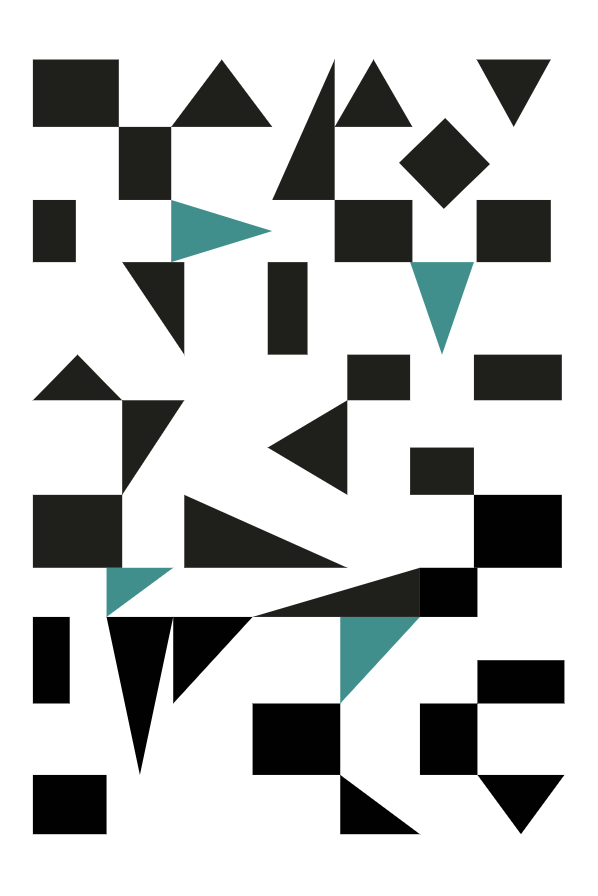
Give the GLSL for this background, as a Shadertoy shader.

```glsl
// Abstract arrangement of flat triangles, blocks and tilted blocks on white.
// Pieces sit on alternate cells of an uneven lattice, so they meet at corners;
// a hash picks each shape, its turn and its reach into the next free cell.

const vec3 PAPER    = vec3(1.0);
const vec3 CHARCOAL = vec3(0.12, 0.12, 0.11);
const vec3 BLACK    = vec3(0.003);
const vec3 TEAL     = vec3(0.25, 0.56, 0.55);

const int   COLUMNS = 7;
const int   ROWS    = 11;
const vec2  MARGIN  = vec2(0.055, 0.06);  // share of the canvas
const float JITTER  = 0.4;                // unevenness of the lattice lines
const int   BAND    = 4;                  // rows that share their column lines
const float EMPTY   = 0.13;               // share of cells left out
const float SQUARES = 0.27;               // cumulative shares of the shapes
const float HALVES  = 0.42;
const float TILTED  = 0.48;
const float TALL    = 0.32;               // triangles two rows high
const float WIDE    = 0.44;               // cumulative: two columns wide
const float TILT    = 0.77;               // radians
const int   SEED    = 7;

float hash(int x, int y, int salt) {
    uint n = uint(x + 64) * 73856093u ^ uint(y + 64) * 19349663u
           ^ uint(salt + SEED * 31) * 83492791u;
    n = (n ^ (n >> 15)) * 739982445u;
    n = (n ^ (n >> 12)) * 695872825u;
    n ^= n >> 15;
    return float(n & 0xffffu) / 65536.0;
}

// Lattice corner in canvas shares; outer lines stay within the margin.
vec2 latticePoint(int column, int row, int band) {
    vec2 jitter = JITTER * (vec2(hash(column, band, 1), hash(row, 0, 2)) - 0.5);
    vec2 count = vec2(COLUMNS, ROWS);
    vec2 k = clamp(vec2(column, row) + jitter, vec2(0.0), count);
    return mix(MARGIN, 1.0 - MARGIN, k / count);
}

float boxDistance(vec2 p, vec2 halfSize, float angle) {
    float c = cos(angle), s = sin(angle);
    vec2 d = abs(mat2(c, -s, s, c) * p) - halfSize;
    return max(d.x, d.y);
}

float edgeDistance(vec2 p, vec2 a, vec2 b) {
    vec2 e = normalize(b - a);
    return (p.x - a.x) * e.y - (p.y - a.y) * e.x;
}

// Inside is negative; corners stay sharp.
float triangleDistance(vec2 p, vec2 a, vec2 b, vec2 c) {
    float winding = sign((b.x - a.x) * (c.y - a.y) - (b.y - a.y) * (c.x - a.x));
    return max(max(edgeDistance(p, a, b) * winding,
                   edgeDistance(p, b, c) * winding),
                   edgeDistance(p, c, a) * winding);
}

// Right or isosceles triangle filling the frame lo..hi, turned by the hash.
float turnedTriangle(vec2 p, vec2 lo, vec2 hi, ivec2 cell) {
    float apex = hash(cell.x, cell.y, 5) < 0.62 ? 0.0 : 0.5;
    vec2 a = vec2(0.0), b = vec2(1.0, 0.0), c = vec2(apex, 1.0);
    if (hash(cell.x, cell.y, 6) < 0.4) { b = b.yx; c = c.yx; }
    vec2 flip = step(0.5, vec2(hash(cell.x, cell.y, 7), hash(cell.x, cell.y, 8)));
    vec2 size = hi - lo;
    return triangleDistance(p, lo + size * abs(a - flip),
                               lo + size * abs(b - flip),
                               lo + size * abs(c - flip));
}

float pieceDistance(vec2 p, ivec2 cell, bool accent, vec2 canvas) {
    float kind = accent ? 1.0 : hash(cell.x, cell.y, 3);
    float reach = accent ? 1.0 : hash(cell.x, cell.y, 4);
    ivec2 span = ivec2(1);
    if (kind >= TILTED) {
        if (reach < TALL) span.y = 2;
        else if (reach < WIDE) span.x = 2;
    }
    ivec2 far = min(cell + span, ivec2(COLUMNS, ROWS));
    int band = cell.y / BAND;
    vec2 lo = canvas * latticePoint(cell.x, cell.y, band);
    vec2 hi = canvas * latticePoint(far.x, far.y, band);
    vec2 halfSize = 0.5 * (hi - lo);

    if (kind >= TILTED) return turnedTriangle(p, lo, hi, cell);
    if (kind >= HALVES) {
        float side = min(halfSize.x, halfSize.y);
        float slim = reach < 0.5 ? 1.0 : 0.55;
        return boxDistance(p - lo - halfSize, side * vec2(1.0, slim), TILT);
    }
    if (kind >= SQUARES) halfSize *= reach < 0.5 ? vec2(1.0, 0.5) : vec2(0.5, 1.0);
    return boxDistance(p - lo - halfSize, halfSize, 0.0);
}

void mainImage(out vec4 fragColor, in vec2 fragCoord) {
    vec2 canvas = vec2(iResolution.x / iResolution.y, 1.0);
    vec2 p = fragCoord / iResolution.y;
    float pixel = 1.0 / iResolution.y;
    vec3 color = PAPER;

    for (int row = 0; row < ROWS; row++) {
        for (int column = row % 2; column < COLUMNS; column += 2) {
            bool accent = (column + 3 * row) % 16 == 10;
            if (!accent && hash(column, row, 9) < EMPTY) continue;

            // Black gathers at the foot and rises along the right side.
            vec2 place = vec2(column, row) / vec2(COLUMNS, ROWS);
            vec3 ink = place.y < (place.x > 0.6 ? 0.44 : 0.25) ? BLACK : CHARCOAL;
            if (accent) ink = TEAL;

            float d = pieceDistance(p, ivec2(column, row), accent, canvas);
            color = mix(color, ink, clamp(0.5 - d / pixel, 0.0, 1.0));
        }
    }
    fragColor = vec4(color, 1.0);
}
```
